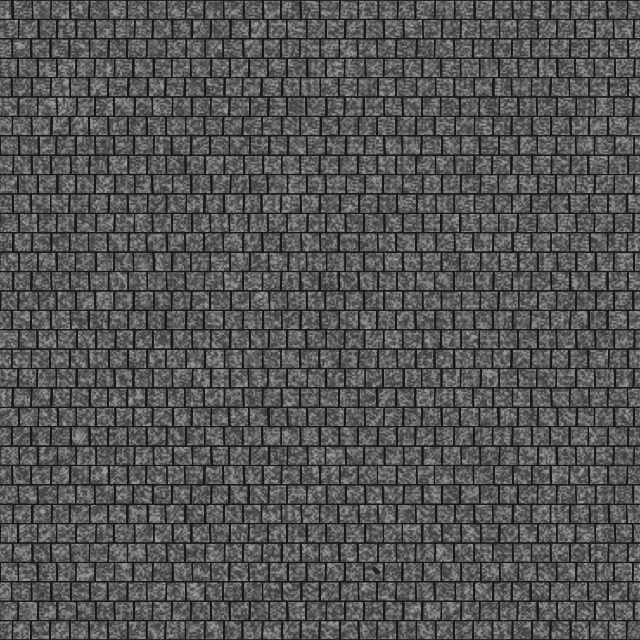
Give the GLSL for this texture, as a WebGL 2 fragment shader.

```glsl
#version 300 es
precision highp float;

uniform vec2 u_resolution;
out vec4 fragColor;

const vec2 GRID = vec2(33.3, 33.0);        // stones across and down
const vec2 JOINT_HALF = vec2(0.052, 0.038); // half joint width, in stones
const vec3 JOINT_COLOR = vec3(0.09);
const vec3 STONE_DARK = vec3(0.25);
const vec3 STONE_LIGHT = vec3(0.59);

float hash(vec2 p) {
    return fract(sin(dot(p, vec2(127.1, 311.7))) * 43758.5453);
}

float valueNoise(vec2 p) {
    vec2 cell = floor(p);
    vec2 f = fract(p);
    f = f * f * (3.0 - 2.0 * f);
    float low = mix(hash(cell), hash(cell + vec2(1.0, 0.0)), f.x);
    float high = mix(hash(cell + vec2(0.0, 1.0)), hash(cell + 1.0), f.x);
    return mix(low, high, f.y);
}

// Fine mineral speckle, skewed towards the darker tone
float granite(vec2 uv) {
    float grain = 0.6 * valueNoise(uv * 370.0)
                + 0.4 * valueNoise(uv * 190.0 + 37.0);
    return pow(smoothstep(0.05, 0.95, grain), 1.4);
}

// Soft coverage of a joint at distance d from its centre line
float jointMask(float d, float halfWidth, float softness) {
    return 1.0 - smoothstep(halfWidth - softness, halfWidth + softness, abs(d));
}

// Signed distance to the nearest upright joint (x) and stone column (y)
vec2 uprightJoint(float u, float row, float v) {
    float joint = round(u);
    vec2 id = vec2(joint, row);
    float shift = (hash(id + 5.3) - 0.5) * 0.09;
    float tilt = (hash(id + 17.9) - 0.5) * 0.07 * (v - 0.5);
    float d = u - joint - shift - tilt;
    return vec2(d, joint - step(d, 0.0));
}

// Small tilted dark stain
float stainMask(vec2 uv, vec2 center, vec2 radius, float angle) {
    float c = cos(angle);
    float s = sin(angle);
    vec2 q = mat2(c, -s, s, c) * (uv - center) / radius;
    float ragged = 0.6 * (valueNoise(uv * 300.0) - 0.5);
    return 1.0 - smoothstep(0.6, 1.2, length(q) + ragged);
}

void main() {
    vec2 uv = gl_FragCoord.xy / u_resolution;
    vec2 softness = max(0.5 * GRID / u_resolution, vec2(0.025));

    // Alternate courses are shifted by a third of a stone
    float v = uv.y * GRID.y;
    float row = floor(v);
    float phase = mix(0.65, 0.97, mod(row, 2.0));
    vec2 upright = uprightJoint(uv.x * GRID.x - phase, row, fract(v));
    vec2 stoneId = vec2(upright.y, row);

    // Stone surface with a slight change of tone per stone
    vec3 color = mix(STONE_DARK, STONE_LIGHT, granite(uv));
    color *= 1.0 + 0.09 * (hash(stoneId + 41.0) - 0.5);
    color *= 0.95 + 0.1 * valueNoise(uv * 60.0);

    // Upright joints vary in width, bed joints run straight
    float jointWidth = JOINT_HALF.x * mix(0.75, 1.25, hash(vec2(round(uv.x * GRID.x - phase), row)));
    float uprightMask = jointMask(upright.x, jointWidth, softness.x);
    float bedMask = jointMask(v - round(v), JOINT_HALF.y, softness.y);
    color = mix(color, JOINT_COLOR, max(uprightMask, bedMask));

    float stain = stainMask(uv, vec2(0.588, 0.108), vec2(0.008, 0.004), -0.7);
    color = mix(color, JOINT_COLOR, 0.85 * stain);

    fragColor = vec4(color, 1.0);
}
```
